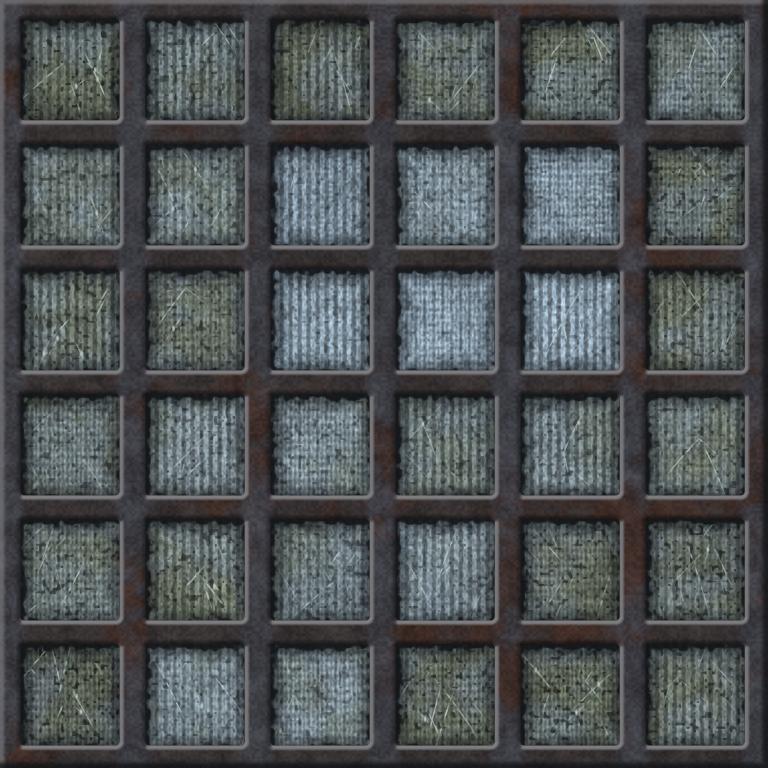
A three.js fragment shader for this texture:

```glsl
// Worn steel grille with six by six recessed panes of scratched ribbed glass
varying vec2 vUv;

const float PANES = 6.0;
const float PITCH = 0.1628;
const vec2 GRID_CENTER = vec2(0.498, 0.5025);
const vec2 PANE_HALF = vec2(0.0645, 0.0660);
const float CORNER = 0.005;
const float RIBS = 11.0;
const float MESH_ROWS = 13.0;
const int SCRATCHES = 9;
const vec2 LIGHT_DIR = vec2(0.6, -0.8);

const vec3 STEEL = vec3(0.235, 0.235, 0.262);
const vec3 BROWN_STEEL = vec3(0.210, 0.190, 0.192);
const vec3 RUST = vec3(0.250, 0.155, 0.120);
const vec3 LIP_LIGHT = vec3(0.49, 0.49, 0.50);
const vec3 BLUE_GLASS = vec3(0.470, 0.535, 0.585);
const vec3 GREY_GLASS = vec3(0.430, 0.475, 0.480);
const vec3 MOSS = vec3(0.390, 0.420, 0.365);
const vec3 SCRATCH = vec3(0.74, 0.81, 0.81);
const vec3 SHADOW = vec3(0.060, 0.068, 0.080);

float hash(vec2 p) {
  return fract(sin(dot(p, vec2(127.1, 311.7))) * 43758.5);
}

float noise(vec2 p) {
  vec2 i = floor(p), f = fract(p);
  f = f * f * (3.0 - 2.0 * f);
  return mix(mix(hash(i), hash(i + vec2(1.0, 0.0)), f.x),
             mix(hash(i + vec2(0.0, 1.0)), hash(i + 1.0), f.x), f.y);
}

float fbm(vec2 p) {
  float sum = 0.0, amp = 0.533;
  for (int i = 0; i < 4; i++) {
    sum += amp * noise(p);
    p = p * 2.03 + 17.3;
    amp *= 0.5;
  }
  return sum;
}

float roundBox(vec2 p, vec2 halfSize) {
  vec2 q = abs(p) - halfSize + CORNER;
  return length(max(q, 0.0)) + min(max(q.x, q.y), 0.0) - CORNER;
}

// Broken hairlines plus small bright chips; q spans -1 to 1 over a pane
float scratches(vec2 q, vec2 id, float wear) {
  float marks = 0.0;
  for (int i = 0; i < SCRATCHES; i++) {
    vec2 seed = id * 7.3 + float(i) * vec2(3.7, 1.9);
    vec2 start = vec2(hash(seed), hash(seed + 11.0)) * 1.6 - 0.8;
    float side = hash(seed + 23.0) < 0.5 ? -1.0 : 1.0;
    float angle = side * mix(0.65, 1.35, hash(seed + 31.0));
    vec2 dir = vec2(cos(angle), sin(angle));
    vec2 r = q - start;
    float along = dot(r, dir);
    float reach = mix(0.15, 1.0, pow(hash(seed + 43.0), 1.5));
    float across = abs(dot(r, vec2(-dir.y, dir.x)) + 0.04 * along * along);
    float line = 1.0 - smoothstep(0.004, 0.026, across);
    line *= 1.0 - smoothstep(reach * 0.5, reach, abs(along));
    line *= smoothstep(0.1, 0.8, noise(q * 13.0 + seed)) * mix(0.35, 0.9, hash(seed + 71.0));
    float shown = step(hash(seed + 59.0), wear);
    marks = max(marks, line * shown);
    float chip = 1.0 - smoothstep(0.01, 0.07, length(r * vec2(1.5, 0.8)));
    marks = max(marks, chip * shown * step(0.85, hash(seed + 67.0)));
  }
  return marks;
}

vec3 glass(vec2 p, vec2 id, vec2 uv) {
  vec2 q = p / PANE_HALF;
  float outer = length(id - 0.5 * (PANES - 1.0)) / PANES;
  float wear = clamp(outer * 0.85 + 0.5 * hash(id + 5.0) - 0.1, 0.12, 0.85);
  float ribbed = 1.0 - smoothstep(0.35, 0.75, hash(id + 2.0) * 0.7 + wear * 0.3);
  vec3 color = mix(BLUE_GLASS, GREY_GLASS, smoothstep(0.2, 0.65, wear));
  float moss = smoothstep(0.38, 0.68, fbm(uv * 18.0 + id * 3.0));
  color = mix(color, MOSS, moss * smoothstep(0.2, 0.7, wear));

  // Broad ribs, fine threads and cross mesh
  float wobble = 0.025 * (noise(uv * 160.0) - 0.5);
  float x = (q.x + wobble) * 0.5;
  float rib = smoothstep(-0.7, 0.7, sin(6.2832 * RIBS * x)) * 2.0 - 1.0;
  float thread = cos(6.2832 * RIBS * 2.0 * x);
  float mesh = cos(6.2832 * MESH_ROWS * q.y * 0.5 + 1.5 * noise(uv * 30.0));
  float relief = rib * mix(0.05, 0.19, ribbed) + thread * mix(0.13, 0.03, ribbed);
  relief += mesh * mix(0.08, 0.015, ribbed);
  color *= 1.0 + relief * (0.75 + 0.5 * noise(uv * 55.0));

  // Grime, grain, pits and scratches
  float grain = noise(uv * vec2(380.0, 300.0)) - 0.5;
  color *= 1.0 + 0.30 * (fbm(uv * 38.0) - 0.5) + 0.42 * grain;
  color *= 1.0 - 0.4 * smoothstep(0.68, 0.9, noise(uv * 210.0 + 9.0)) * (0.4 + wear);
  color *= mix(1.08, 0.88, wear) * mix(0.94, 1.06, hash(id + 14.0));
  color = mix(color, SCRATCH, 0.9 * scratches(q, id, wear));

  // Shadow cast by the frame, deepest at the top left
  float rim = roundBox(p - vec2(0.0025, -0.0035), PANE_HALF);
  rim += 0.009 * (noise(uv * 150.0) - 0.5);
  float soft = smoothstep(-0.026, 0.004, rim);
  float tight = smoothstep(-0.009, 0.0, rim);
  return mix(color, SHADOW, max(0.62 * soft, 0.92 * tight));
}

vec3 frame(vec2 p, float d, vec2 uv) {
  float crossbar = 1.0 - smoothstep(-0.012, 0.004, abs(p.x) - PANE_HALF.x);
  vec3 color = mix(STEEL, BROWN_STEEL, crossbar);
  float rust = smoothstep(0.56, 0.80, fbm(uv * 7.0 + 4.0) + 0.3 * (fbm(uv * 60.0) - 0.5));
  color = mix(color, RUST, 0.7 * rust);
  color *= 1.0 + 0.5 * (fbm(uv * 45.0) - 0.5) + 0.30 * (noise(uv * 300.0) - 0.5);

  // Rounded lip around each opening
  vec2 outward = max(abs(p) - PANE_HALF + CORNER, 0.0) * sign(p);
  float facing = dot(outward / max(length(outward), 0.0001), LIGHT_DIR);
  float lip = smoothstep(-0.001, 0.001, d) * (1.0 - smoothstep(0.003, 0.008, d));
  color = mix(color, LIP_LIGHT, lip * smoothstep(0.0, 0.75, facing));
  color *= 1.0 - 0.55 * max(-facing, 0.0) * (1.0 - smoothstep(0.0, 0.008, d));

  // Outer bevel, lit at the left and top
  float lit = 1.0 - smoothstep(0.002, 0.009, min(uv.x, 1.0 - uv.y));
  float dark = 1.0 - smoothstep(0.002, 0.012, min(1.0 - uv.x, uv.y));
  color = mix(color, LIP_LIGHT, 0.65 * lit);
  return mix(color, SHADOW, 0.75 * dark);
}

void main() {
  vec2 grid = (vUv - GRID_CENTER) / PITCH + 0.5 * PANES;
  vec2 id = clamp(floor(grid), 0.0, PANES - 1.0);
  vec2 p = (grid - id - 0.5) * PITCH;
  float d = roundBox(p, PANE_HALF);
  float solid = smoothstep(-0.001, 0.001, d);
  gl_FragColor = vec4(mix(glass(p, id, vUv), frame(p, d, vUv), solid), 1.0);
}
```
